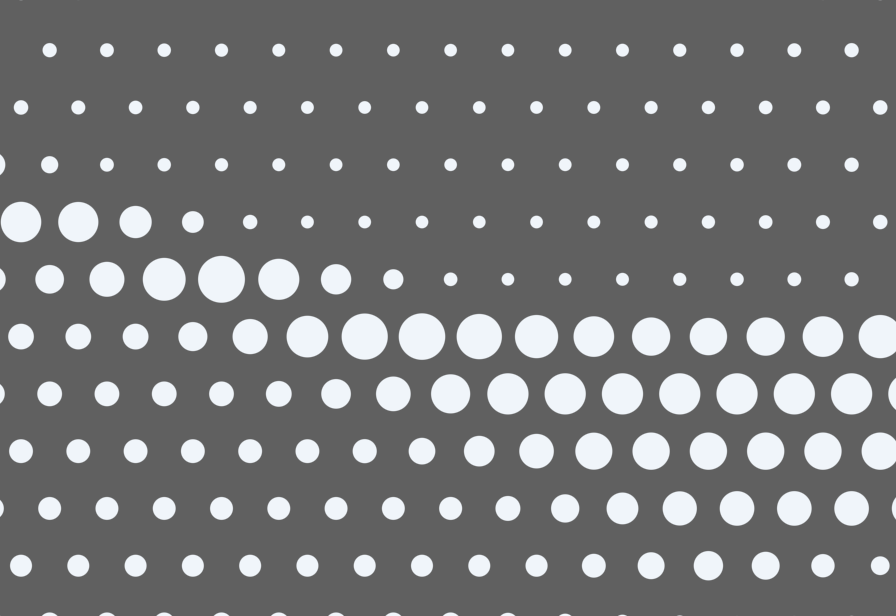
A WebGL 2 fragment shader for this pattern:

```glsl
#version 300 es
precision highp float;

uniform vec2 u_resolution;
out vec4 fragColor;

const vec3 GROUND = vec3(0.377);
const vec3 DOT = vec3(0.941, 0.961, 0.980);
const float PITCH = 0.09299;              // lattice spacing in canvas heights
const vec2 ORIGIN = vec2(0.367, 0.876);   // first dot from the top left, in pitches
const float CREST_ROW = 5.0;              // row carrying the long bright ridge
const float SWELL_SOFTNESS = 2.4;         // half widths of the fades, in columns
const float BAND_SOFTNESS = 2.7;
const float MIN_RADIUS = 0.110;           // radii in pitches
const float BODY_RADIUS = 0.224;
const float MAX_SWELL = 0.224;
const float DIP_DEPTH = 0.0876;
const float DIP_COLUMN = 12.0;
const float DIP_WIDTH = 3.2;

float ramp(float center, float halfWidth, float x) {
    return smoothstep(center - halfWidth, center + halfWidth, x);
}

// Dot radius of the wave at a lattice site
float waveRadius(float column, float row) {
    float d = row - CREST_ROW;
    float fromMiddle = column - 7.5;
    float small = MIN_RADIUS + 0.000285 * fromMiddle * fromMiddle;

    // Body of the wave, swelling to the right of a slanted front
    float front = 4.2 + 2.05 * d - 0.08 * d * d;
    float swell = min(MAX_SWELL, 0.0815 + 0.108 * exp(-0.55 * d));
    float body = BODY_RADIUS - 0.0081 * d
               + swell * ramp(front, SWELL_SOFTNESS, column);

    // Shallow dip along the crest
    float across = (column - DIP_COLUMN) / DIP_WIDTH;
    body -= DIP_DEPTH * exp(-across * across - 6.0 * d * d);

    // Upper rim descends to the right, lower rim rises to the right
    float upperRim = 8.9 + 3.7 * d + 0.1 * d * d;
    float lowerRim = 28.8 - 3.7 * d;
    float rim = d < -0.5 ? upperRim : lowerRim;
    return mix(body, small, ramp(rim, BAND_SOFTNESS, column));
}

void main() {
    vec2 p = gl_FragCoord.xy / u_resolution.y;
    vec2 q = vec2(p.x, 1.0 - p.y) / PITCH - ORIGIN;

    // Nearest site of the staggered lattice
    float row = floor(q.y + 0.5);
    float stagger = 0.5 * (1.0 - mod(row, 2.0));
    float column = floor(q.x - stagger + 0.5) + stagger;

    // Smooth disc
    float dist = length(q - vec2(column, row)) - waveRadius(column, row);
    float pixel = 1.0 / (u_resolution.y * PITCH);
    float cover = 1.0 - smoothstep(-0.8 * pixel, 0.8 * pixel, dist);
    fragColor = vec4(mix(GROUND, DOT, cover), 1.0);
}
```
